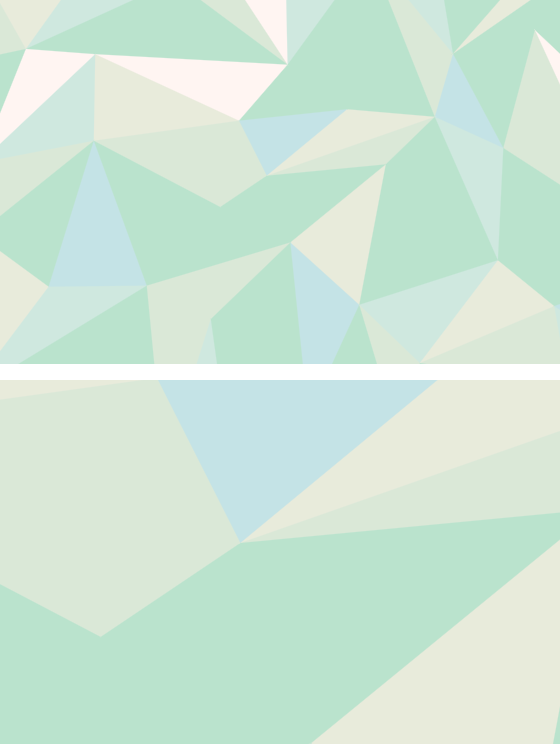
Top: the whole. Bottom: its middle third, enlarged.
Write a WebGL 1 fragment shader that draws this background.

```glsl
precision highp float;
// Low-poly background: an irregular mesh of flat pastel triangles.

uniform vec2 u_resolution;

const float CELL_SIZE = 0.27;   // mesh spacing as a share of canvas height
const float JITTER = 0.94;      // below 1.0 keeps every quad simple
const float MESH_ANGLE = 0.42;

float hash(vec2 p) {
  vec3 q = fract(vec3(p.xyx) * 0.1031);
  q += dot(q, q.yzx + 33.33);
  return fract((q.x + q.y) * q.z);
}

vec2 rotate(vec2 p, float angle) {
  float c = cos(angle), s = sin(angle);
  return vec2(c * p.x - s * p.y, s * p.x + c * p.y);
}

float cross2(vec2 a, vec2 b) {
  return a.x * b.y - a.y * b.x;
}

float signedArea(vec2 a, vec2 b, vec2 c) {
  return 0.5 * cross2(b - a, c - a);
}

// Randomly displaced grid corner
vec2 meshVertex(vec2 id) {
  vec2 offset = vec2(hash(id + 17.3), hash(id + 61.7)) - 0.5;
  return id + JITTER * offset;
}

// Signed distance to a line, positive on its left
float edgeDistance(vec2 p, vec2 a, vec2 b) {
  return cross2(b - a, p - a) / max(length(b - a), 1e-4);
}

// Antialiased inside mask of a counter-clockwise triangle
float triangleMask(vec2 p, vec2 a, vec2 b, vec2 c, float pixel) {
  float d = min(edgeDistance(p, a, b),
                min(edgeDistance(p, b, c), edgeDistance(p, c, a)));
  return clamp(0.5 + d / pixel, 0.0, 1.0);
}

// Palette weighted by area share
vec3 pastel(float t) {
  vec3 mint  = vec3(0.73, 0.89, 0.805);
  vec3 sage  = vec3(0.855, 0.91, 0.845);
  vec3 aqua  = vec3(0.81, 0.91, 0.875);
  vec3 blue  = vec3(0.77, 0.89, 0.90);
  vec3 beige = vec3(0.91, 0.92, 0.86);
  vec3 blush = vec3(1.0, 0.96, 0.95);
  if (t < 0.39) return mint;
  if (t < 0.57) return sage;
  if (t < 0.69) return aqua;
  if (t < 0.82) return blue;
  if (t < 0.94) return beige;
  return blush;
}

// Evenly spread colour choice, loosened by a little randomness
vec3 facetColor(vec2 id, float facet) {
  float spread = dot(id, vec2(0.7549, 0.5698)) + 0.43 * facet;
  float loosen = 0.15 * hash(id + 9.1 + 31.0 * facet);
  return pastel(fract(spread + loosen));
}

// Colour sum (rgb) and coverage (a) of one quad split into two facets
vec4 quadFacets(vec2 p, vec2 id, float pixel) {
  vec2 a = meshVertex(id);
  vec2 b = meshVertex(id + vec2(1.0, 0.0));
  vec2 c = meshVertex(id + vec2(1.0, 1.0));
  vec2 d = meshVertex(id + vec2(0.0, 1.0));

  // Split along the diagonal that avoids the thinner facet
  float minAreaAC = min(signedArea(a, b, c), signedArea(a, c, d));
  float minAreaBD = min(signedArea(a, b, d), signedArea(b, c, d));
  bool splitAC = minAreaAC > minAreaBD;

  float first = triangleMask(p, a, b, splitAC ? c : d, pixel);
  float second = triangleMask(p, splitAC ? a : b, c, d, pixel);
  return vec4(facetColor(id, 0.0), 1.0) * first
       + vec4(facetColor(id, 1.0), 1.0) * second;
}

void main() {
  vec2 uv = gl_FragCoord.xy / u_resolution.y;
  vec2 p = rotate(uv, MESH_ANGLE) / CELL_SIZE + vec2(23.0, 40.0);
  float pixel = 1.2 / (u_resolution.y * CELL_SIZE);

  // Displaced quads can reach into any neighbouring cell
  vec4 total = vec4(0.0);
  for (int y = -1; y <= 1; y++) {
    for (int x = -1; x <= 1; x++) {
      vec2 id = floor(p) + vec2(float(x), float(y));
      total += quadFacets(p, id, pixel);
    }
  }
  gl_FragColor = vec4(total.rgb / max(total.a, 1e-3), 1.0);
}
```
